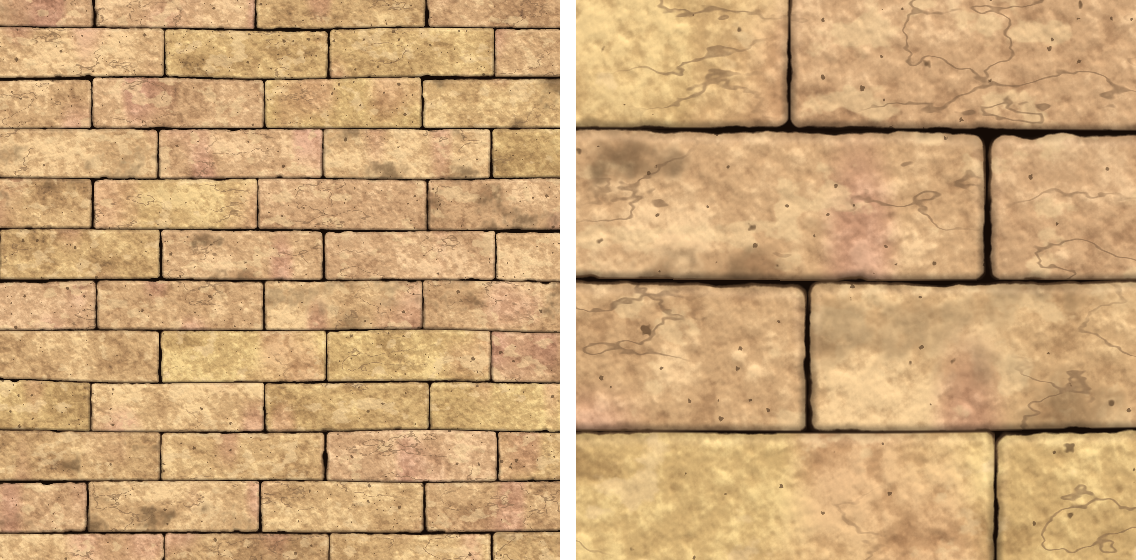
Left: the whole. Right: its middle third, enlarged.
Write a three.js fragment shader that draws this texture.

```glsl
// Dry-stacked weathered clay bricks in running bond, twelve courses high.
// Jittered joints define each brick; a rough rounded-box distance shapes it,
// and layered value noise supplies tint, stains, pits, cracks and relief.
varying vec2 vUv;

const float COURSE = 0.09;
const float PITCH = 0.298;
const float BASE = -0.0405;
const vec3 CREAM = vec3(0.95, 0.815, 0.61);
const vec3 SAND = vec3(0.82, 0.675, 0.49);
const vec3 TAN = vec3(0.70, 0.555, 0.395);
const vec3 UMBER = vec3(0.50, 0.385, 0.28);
const vec3 SOOT = vec3(0.33, 0.24, 0.16);
const vec3 GAP = vec3(0.08, 0.045, 0.025);

float hash(vec2 p) {
  vec3 q = fract(vec3(p.xyx) * 0.1031);
  q += dot(q, q.yzx + 33.33);
  return fract((q.x + q.y) * q.z);
}

float noise(vec2 p) {
  vec2 i = floor(p), f = fract(p);
  f = f * f * (3.0 - 2.0 * f);
  return mix(mix(hash(i), hash(i + vec2(1.0, 0.0)), f.x),
             mix(hash(i + vec2(0.0, 1.0)), hash(i + 1.0), f.x), f.y);
}

float fbm(vec2 p) {
  float sum = 0.0, amp = 0.5;
  for (int i = 0; i < 5; i++) {
    sum += amp * noise(p);
    p = mat2(1.6, 1.2, -1.2, 1.6) * p + 17.3;
    amp *= 0.5;
  }
  return sum / 0.97;
}

float roundBox(vec2 p, vec2 halfSize, float radius) {
  vec2 q = abs(p) - halfSize + radius;
  return length(max(q, 0.0)) + min(max(q.x, q.y), 0.0) - radius;
}

// Horizontal position of a vertical joint, alternating by course
float jointX(float row, float col) {
  float start = mix(0.285, 0.164, mod(row, 2.0));
  return start + PITCH * (col + 0.07 * (hash(vec2(col + 20.0, row + 51.0)) - 0.5));
}

// Sparse ragged pits, one candidate per grid cell
float pits(vec2 p, float scale, float density) {
  vec2 g = p * scale, id = floor(g);
  vec2 spot = 0.3 + 0.4 * vec2(hash(id + 3.7), hash(id + 8.1));
  float radius = mix(0.06, 0.25, hash(id + 5.3));
  float d = length(fract(g) - spot) + 0.2 * (noise(g * 6.0) - 0.5);
  return step(hash(id), density) * (1.0 - smoothstep(radius - 0.08, radius + 0.05, d));
}

// Thin wandering lines, kept to scattered patches
float cracks(vec2 p) {
  float ridge = abs(fbm(p * vec2(15.0, 30.0)) - 0.5);
  float patchMask = smoothstep(0.5, 0.75, noise(p * 12.0 + 40.0));
  return (1.0 - smoothstep(0.003, 0.018, ridge)) * patchMask;
}

vec3 clayRamp(float t) {
  vec3 c = mix(UMBER, TAN, smoothstep(0.0, 0.32, t));
  c = mix(c, SAND, smoothstep(0.28, 0.56, t));
  return mix(c, CREAM, smoothstep(0.54, 0.84, t));
}

vec3 brickFace(vec2 p, vec2 id) {
  vec2 q = p + 7.0 * vec2(hash(id), hash(id + 9.0));
  float mottle = fbm(q * vec2(17.0, 26.0));
  float fine = fbm(q * 110.0);
  float grain = noise(q * 330.0) - 0.5;
  float tone = 0.575 + 0.20 * (hash(id + 2.0) - 0.5)
             + 0.72 * (mottle - 0.5) + 0.6 * (fine - 0.5) + 0.12 * grain;
  vec3 c = clayRamp(tone);

  // Golden or rosy firing, with faint upright blushes
  c *= mix(vec3(1.01, 0.975, 1.0), vec3(1.01, 1.015, 0.93), hash(id + 4.0));
  float blush = smoothstep(0.6, 0.9, noise(q * vec2(17.0, 8.0) + 30.0));
  c = mix(c, c * vec3(0.95, 0.89, 0.95), blush);

  // Pale lime crust, soot stains, cracks and pits
  float lime = smoothstep(0.60, 0.70, fbm(q * vec2(38.0, 50.0) + 60.0));
  c = mix(c, CREAM, 0.55 * lime);
  float sooty = smoothstep(0.55, 1.0, hash(id + 6.0));
  float stain = smoothstep(0.54, 0.74, 0.7 * fbm(q * vec2(16.0, 26.0) + 90.0) + 0.3 * fine);
  c = mix(c, SOOT, 0.6 * stain * sooty);
  c = mix(c, UMBER, 0.55 * cracks(q));
  float pitted = mix(0.01, 0.08, pow(hash(id + 17.0), 2.0));
  c = mix(c, SOOT, 0.65 * max(pits(q, 75.0, pitted), pits(q, 170.0, pitted)));

  // Grainy relief lit from above
  float relief = fine - fbm((q + vec2(0.0007, 0.0022)) * 110.0);
  return c * (1.0 + 0.38 * relief);
}

void main() {
  // Gently uneven courses
  vec2 p = vUv;
  p.y += 0.008 * (noise(vUv * vec2(4.0, 9.0) + 12.0) - 0.5);
  float row = floor((p.y - BASE) / COURSE);
  float col = floor((p.x - jointX(row, 0.0)) / PITCH);
  if (p.x < jointX(row, col)) col -= 1.0;
  if (p.x > jointX(row, col + 1.0)) col += 1.0;
  vec2 id = vec2(col + 20.0, row + 5.0);

  // Brick outline: tight uneven insets, slight tilt and worn edges
  vec2 cellLow = vec2(jointX(row, col), BASE + row * COURSE);
  vec2 cellHigh = vec2(jointX(row, col + 1.0), cellLow.y + COURSE);
  float topGap = 0.0006 + 0.0045 * pow(hash(id + 11.0), 4.0);
  float sideGap = 0.0008 + 0.003 * pow(hash(id + 13.0), 2.0);
  vec2 low = cellLow + vec2(sideGap, 0.0004);
  vec2 high = cellHigh - vec2(0.0008, topGap);
  vec2 local = p - 0.5 * (low + high);
  local.y += 0.018 * (hash(id + 15.0) - 0.5) * local.x;
  float d = roundBox(local, 0.5 * (high - low), 0.007);
  d += 0.004 * (fbm(p * 80.0 + id) - 0.5);
  d += 0.003 * smoothstep(0.75, 1.0, noise(p * 38.0 + id * 3.0));

  // Keep a hairline joint where neighbours would touch
  vec2 inside = min(p - cellLow, cellHigh - p);
  d = max(d, 0.0006 - min(inside.x, inside.y));

  // Worn arris: darker underside, paler upper edge
  vec3 face = brickFace(p, id);
  float rim = smoothstep(-0.0055, 0.0, d);
  float up = smoothstep(-0.03, 0.03, local.y);
  face *= 1.0 - rim * mix(0.38, 0.12, up);
  face += 0.05 * up * smoothstep(-0.009, -0.004, d) * (1.0 - rim);

  // Shallow joints stay brown, open ones fall to black
  vec3 gap = mix(GAP, SOOT, 0.9 * smoothstep(0.35, 0.7, noise(p * vec2(14.0, 30.0))));
  gap = mix(gap, GAP, smoothstep(0.0006, 0.0022, d));
  gl_FragColor = vec4(mix(face, gap, smoothstep(-0.0009, 0.0007, d)), 1.0);
}
```
